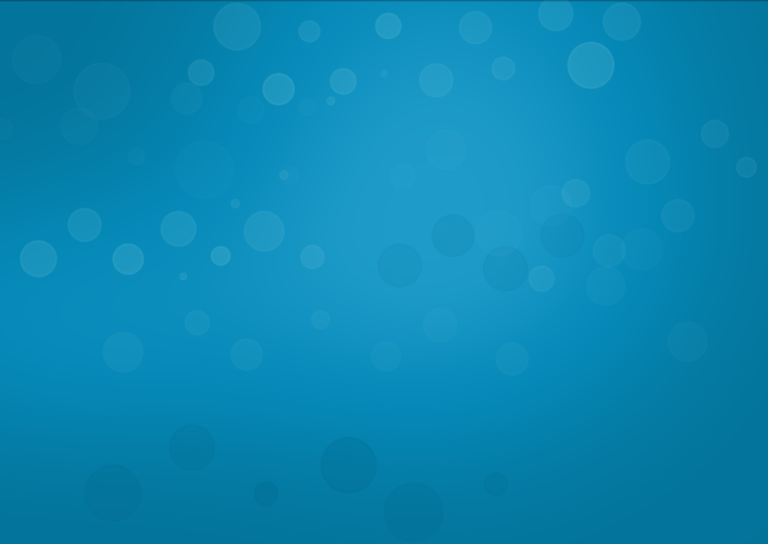
This background is drawn by a Shadertoy shader. Its source:

```glsl
// Soft blue glow with drifting bands of translucent bokeh discs.

const vec3 DEEP_BLUE = vec3(0.012, 0.445, 0.595);
const vec3 MID_BLUE = vec3(0.020, 0.538, 0.720);
const vec3 GLOW_BLUE = vec3(0.118, 0.608, 0.788);
const vec3 PALE_TINT = vec3(0.50, 0.80, 0.86);
const vec3 DARK_TINT = vec3(0.00, 0.41, 0.55);

float hash(float n) {
    return fract(sin(n * 12.9898) * 43758.547);
}

float softSpot(vec2 uv, vec2 center, vec2 size) {
    vec2 d = (uv - center) / size;
    return exp(-dot(d, d));
}

vec3 backdrop(vec2 uv) {
    // The main glow reaches further up than down
    float reach = mix(0.40, 0.55, smoothstep(0.55, 0.75, uv.y));
    float light = softSpot(uv, vec2(0.58, 0.62), vec2(0.30, reach));
    light += 0.5 * softSpot(uv, vec2(0.08, 0.42), vec2(0.33, 0.26));
    vec3 color = mix(DEEP_BLUE, MID_BLUE, smoothstep(-0.1, 0.55, light));
    return mix(color, GLOW_BLUE, smoothstep(0.4, 1.05, light));
}

// Filled disc with a slightly stronger rim
float disc(vec2 p, vec2 center, float radius, float pixel) {
    float d = length(p - center) - radius;
    float fill = 1.0 - smoothstep(-pixel, pixel, d);
    float rim = 1.0 - smoothstep(0.0, pixel + 0.002, abs(d + 0.002));
    return fill * (1.0 + 0.3 * rim);
}

// Discs strung between two points, zigzagging about the line
float discBand(vec2 uv, vec2 start, vec2 end, int count, float sway,
               vec2 radii, float seed) {
    float aspect = iResolution.x / iResolution.y;
    float pixel = 1.0 / iResolution.y;
    float cover = 0.0;
    for (int i = 0; i < count; i++) {
        float id = float(i) + seed * 17.0;
        float side = mod(float(i), 2.0) * 2.0 - 1.0;
        vec2 center = mix(start, end, float(i) / float(count - 1));
        center.x += 0.025 * (hash(id + 0.3) - 0.5);
        center.y += side * sway * (0.4 + 0.6 * hash(id + 0.6));
        float radius = mix(radii.x, radii.y, hash(id + 0.9));
        float strength = mix(0.55, 1.0, hash(id + 0.1));
        cover += strength * disc(uv * vec2(aspect, 1.0),
                                 center * vec2(aspect, 1.0), radius, pixel);
    }
    return min(cover, 1.8);
}

void mainImage(out vec4 fragColor, in vec2 fragCoord) {
    vec2 uv = fragCoord / iResolution.xy;
    vec3 color = backdrop(uv);

    // Dark discs along the bottom and in the center
    float dark = discBand(uv, vec2(0.14, 0.14), vec2(0.65, 0.08), 6, 0.05,
                          vec2(0.018, 0.058), 1.0);
    dark += 0.5 * discBand(uv, vec2(0.52, 0.55), vec2(0.72, 0.53), 4, 0.05,
                           vec2(0.020, 0.045), 2.0);
    color = mix(color, DARK_TINT, 0.28 * min(dark, 1.5));

    // Clear discs: upper arc, left row and right cluster
    float pale = discBand(uv, vec2(0.25, 0.90), vec2(0.82, 0.92), 12, 0.07,
                          vec2(0.020, 0.045), 3.0);
    pale += discBand(uv, vec2(0.05, 0.55), vec2(0.40, 0.55), 7, 0.04,
                     vec2(0.018, 0.039), 4.0);
    pale += 0.6 * discBand(uv, vec2(0.70, 0.54), vec2(0.98, 0.73), 7, 0.08,
                           vec2(0.016, 0.046), 5.0);

    // Faint discs: upper left, lower middle and right edge
    pale += 0.25 * discBand(uv, vec2(0.01, 0.83), vec2(0.41, 0.73), 10, 0.08,
                            vec2(0.014, 0.055), 6.0);
    pale += 0.40 * discBand(uv, vec2(0.17, 0.39), vec2(0.66, 0.37), 7, 0.04,
                            vec2(0.016, 0.038), 7.0);
    pale += 0.30 * discBand(uv, vec2(0.53, 0.74), vec2(0.90, 0.43), 7, 0.07,
                            vec2(0.018, 0.044), 8.0);

    // Tiny specks rising to the upper middle
    pale += 0.7 * discBand(uv, vec2(0.23, 0.51), vec2(0.51, 0.88), 5, 0.03,
                           vec2(0.006, 0.009), 9.0);
    color = mix(color, PALE_TINT, 0.19 * min(pale, 1.8));

    // Thin shade along the top edge
    color *= 1.0 - 0.25 * smoothstep(0.996, 0.999, uv.y);
    fragColor = vec4(color, 1.0);
}
```
